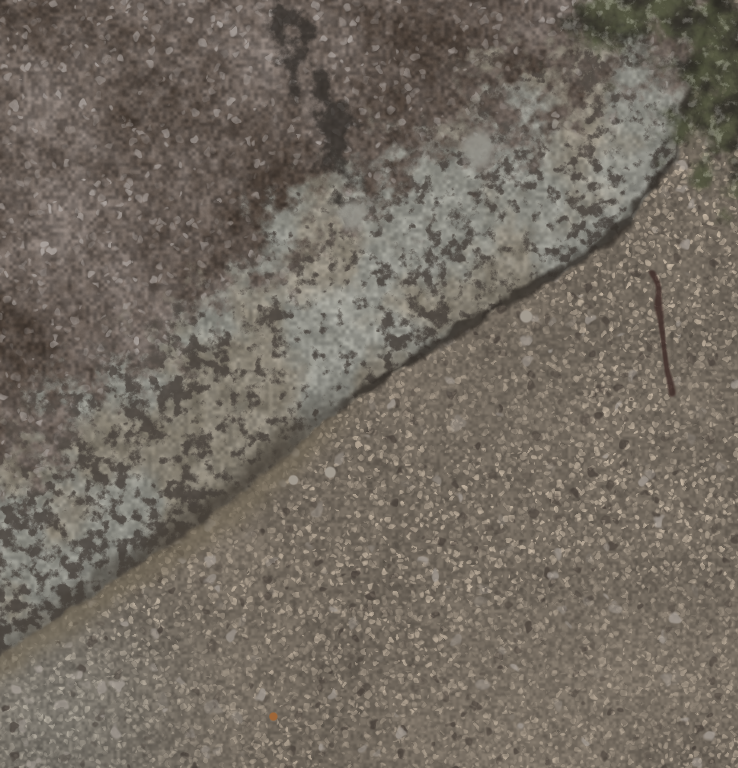
Write a WebGL 1 fragment shader that draws this texture.

```glsl
precision highp float;
// Lichen-covered rock above a diagonal crack, with gravel, a twig and a grassy corner.
uniform vec2 u_resolution;

float hash(vec2 p) {
  vec3 q = fract(p.xyx * vec3(0.1031, 0.1030, 0.0973));
  q += dot(q, q.yzx + 33.33);
  return fract((q.x + q.y) * q.z);
}

float noise(vec2 p) {
  vec2 i = floor(p), f = fract(p);
  f = f * f * (3.0 - 2.0 * f);
  return mix(mix(hash(i), hash(i + vec2(1, 0)), f.x),
             mix(hash(i + vec2(0, 1)), hash(i + 1.0), f.x), f.y);
}

float fbm(vec2 p) {
  float sum = 0.0, amp = 0.5;
  for (int i = 0; i < 5; i++) {
    sum += amp * noise(p);
    p = mat2(1.6, 1.2, -1.2, 1.6) * p + 17.3;
    amp *= 0.5;
  }
  return sum;
}

float blob(vec2 p, float x, float y, float radius) {
  vec2 d = (p - vec2(x, y)) / radius;
  return exp(-dot(d, d));
}

float segment(vec2 p, vec2 a, vec2 b) {
  vec2 ab = b - a;
  return length(p - a - ab * clamp(dot(p - a, ab) / dot(ab, ab), 0.0, 1.0));
}

float bent(vec2 p, vec2 a, vec2 b, vec2 c) {
  return min(segment(p, a, b), segment(p, b, c));
}

// Scattered rough stones: x = coverage, y = random tone
vec2 stones(vec2 p, float density, float share) {
  vec2 q = p * density + density, best = vec2(0);
  q += 0.7 * vec2(noise(q * 1.4), noise(q * 1.4 + 9.0));
  for (int j = -1; j <= 1; j++) {
    for (int i = -1; i <= 1; i++) {
      vec2 id = floor(q) + vec2(i, j);
      vec2 d = q - id - vec2(hash(id + 3.7), hash(id + 51.3));
      float radius = 0.2 + 0.35 * hash(id + 77.7);
      float cover = step(hash(id + 23.9), share) * smoothstep(radius + 0.15, radius - 0.15, length(d));
      if (cover > best.x) best = vec2(cover, hash(id + 101.5));
    }
  }
  return best;
}

float crackHeight(float x) {
  return 0.147 + 0.66 * x + 0.027 * smoothstep(0.28, 0.44, x)
    - 0.012 * smoothstep(0.56, 0.75, x) + 0.05 * smoothstep(0.78, 0.9, x)
    + 3.0 * max(x - 0.878, 0.0);
}

float crackDistance(vec2 p) {
  float slope = (crackHeight(p.x + 0.005) - crackHeight(p.x - 0.005)) / 0.01;
  return (p.y - crackHeight(p.x)) / sqrt(1.0 + slope * slope) + 0.014 * (fbm(p * 45.0) - 0.5);
}

vec3 soilColor(vec2 p) {
  vec2 along = vec2(p.x + p.y, (p.y - p.x) * 0.55);
  float brown = blob(p, 0.01, 0.54, 0.09) + blob(p, 0.19, 0.87, 0.08)
    + blob(p, 0.53, 0.82, 0.08) + blob(p, 0.05, 0.96, 0.06)
    + blob(p, 0.34, 0.74, 0.07) + blob(p, 0.57, 0.96, 0.07) + blob(p, 0.69, 0.89, 0.06);
  float pale = blob(p, 0.08, 0.86, 0.07) + blob(p, 0.3, 0.93, 0.07)
    + blob(p, 0.07, 0.74, 0.07) + blob(p, 0.13, 0.57, 0.08);
  float tone = 0.53 + 0.8 * (fbm(along * 15.0) - 0.48) + 0.9 * (fbm(p * 75.0) - 0.48) + 0.25 * pale - 0.3 * brown;
  vec3 col = mix(vec3(0.28, 0.24, 0.21), vec3(0.5, 0.46, 0.435), clamp(tone, 0.0, 1.0));
  col *= 0.8 + 0.4 * noise(p * 210.0);
  vec2 chips = stones(p, 105.0, 0.3);
  return mix(col, vec3(0.66, 0.63, 0.61), chips.x * chips.y * clamp(0.4 + 0.7 * tone, 0.0, 1.0));
}

vec3 lichenColor(vec2 p, float edge) {
  vec3 col = mix(vec3(0.52, 0.495, 0.445), vec3(0.545, 0.545, 0.515), smoothstep(0.35, 0.6, fbm(p * 12.0 + 4.0)));
  float bright = blob(p, 0.44, 0.63, 0.1) + blob(p, 0.76, 0.81, 0.1);
  col += 0.04 * bright + 0.2 * (fbm(p * 55.0) - 0.48);
  col *= 0.87 + 0.26 * noise(p * 190.0);
  float fleck = smoothstep(0.46, 0.7, fbm(p * 95.0) + 0.5 * (fbm(p * 22.0 + 31.0) - 0.48)
    + 0.06 * smoothstep(0.5, 0.1, p.x) - 0.05 * bright);
  col = mix(col, vec3(0.27, 0.245, 0.225), 0.8 * fleck);
  return col * mix(0.92, 1.0, smoothstep(0.0, 0.06, edge));
}

vec3 gravelColor(vec2 p, float edge) {
  float corner = blob(p, 0.06, 0.06, 0.17);
  vec3 col = mix(vec3(0.485, 0.447, 0.4), vec3(0.49, 0.48, 0.45), 0.7 * corner);
  col *= 0.92 + 0.2 * fbm(p * 9.0);
  vec2 grit = stones(p, 135.0, 0.85);
  float coarse = 0.6 + 0.4 * smoothstep(0.3, 0.6, fbm(p * 6.0 + 8.0));
  col *= 1.0 + coarse * (grit.x * (0.62 * grit.y - 0.1) - 0.12);
  col *= 0.86 + 0.28 * noise(p * 240.0);
  vec2 pits = stones(p, 90.0, 0.13);
  col = mix(col, vec3(0.25, 0.22, 0.2), 0.7 * pits.x * pits.y);
  vec2 pebbles = stones(p, 72.0, 0.05 + 0.14 * corner + 0.1 * smoothstep(-0.12, -0.02, edge));
  col = mix(col, vec3(0.65, 0.62, 0.59), 0.8 * pebbles.x * pebbles.y);
  // Sandy strip
  float strip = smoothstep(-0.045, -0.012, edge) * smoothstep(0.5, 0.38, p.x);
  return mix(col, vec3(0.45, 0.41, 0.335), 0.55 * strip);
}

void main() {
  vec2 p = gl_FragCoord.xy / u_resolution.y;
  float edge = crackDistance(p);

  // Soil fading into the lichen band
  float bandTop = 0.375 + 1.05 * p.x - 0.47 * p.x * p.x;
  float rough = 0.2 * fbm(p * 16.0) + 0.25 * fbm(p * 60.0) - 0.216;
  vec3 rock = mix(soilColor(p), lichenColor(p, edge), smoothstep(0.065, -0.065, p.y - bandTop + rough));
  float clumps = blob(p, 0.622, 0.807, 0.027) + blob(p, 0.457, 0.722, 0.022);
  rock = mix(rock, vec3(0.59, 0.585, 0.555), 0.8 * smoothstep(0.3, 0.8, clumps + 0.6 * (fbm(p * 60.0) - 0.5)));

  // Dark fissure
  float fissure = bent(p, vec2(0.36, 1), vec2(0.425, 0.87), vec2(0.45, 0.77));
  float gap = smoothstep(0.03, 0.0, fissure + 0.11 * (fbm(p * 50.0) - 0.44));
  rock = mix(rock, vec3(0.19, 0.175, 0.16), 0.75 * gap);
  vec3 col = mix(gravelColor(p, edge), rock, smoothstep(-0.003, 0.003, edge));

  // Crack: soft at left, thin and dark at right
  float soft = smoothstep(-0.008, 0.004, edge) * smoothstep(0.036, 0.008, edge) * smoothstep(0.48, 0.36, p.x);
  soft *= 0.3 + 0.3 * smoothstep(0.02, 0.22, p.x) + 0.5 * (fbm(p * 80.0) - 0.4);
  col = mix(col, vec3(0.27, 0.245, 0.215), soft);
  float sharp = smoothstep(0.01, 0.002, abs(edge - 0.003) + 0.009 * (noise(p * 50.0) - 0.4));
  col = mix(col, vec3(0.2, 0.18, 0.16), 0.8 * sharp * smoothstep(0.4, 0.47, p.x));

  // Grass
  float turf = bent(p, vec2(0.8, 1), vec2(0.93, 0.97), vec2(0.97, 0.82));
  float grass = smoothstep(0.1, 0.03, turf + 0.2 * (fbm(p * 34.0) - 0.48));
  vec3 green = mix(vec3(0.16, 0.155, 0.13), vec3(0.31, 0.325, 0.235), smoothstep(0.25, 0.7, fbm(p * 36.0)));
  col = mix(col, green + 0.2 * smoothstep(0.5, 0.75, fbm(p * 110.0)), 0.85 * grass);

  // Twig, loose stones and chip
  float twig = bent(p + 0.01 * (noise(p * 40.0) - 0.5), vec2(0.853, 0.648), vec2(0.861, 0.575), vec2(0.877, 0.49));
  col = mix(col, vec3(0.25, 0.18, 0.165), 0.85 * smoothstep(0.007, 0.002, twig));
  float loose = blob(p, 0.43, 0.385, 0.008) + blob(p, 0.382, 0.375, 0.007) + blob(p, 0.685, 0.588, 0.009);
  col = mix(col, vec3(0.64, 0.61, 0.57), smoothstep(0.3, 0.6, loose));
  col = mix(col, vec3(0.62, 0.4, 0.22), smoothstep(0.3, 0.6, blob(p, 0.356, 0.067, 0.006)));
  gl_FragColor = vec4(col, 1);
}
```
